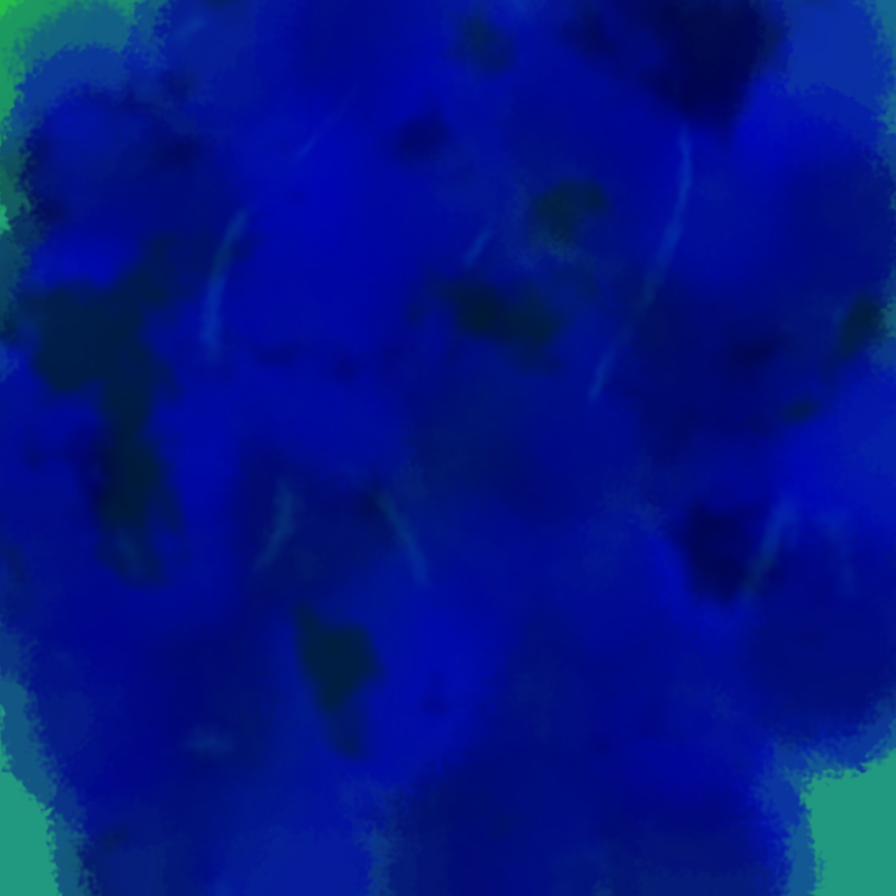
A Shadertoy shader for this background:

```glsl
// Overlapping dabs of deep blue ink with ragged fringes on a teal-green ground.
// Jittered dabs multiply their transmittance to cover the ground; blended dab
// tints, faint veins and dark smudges from gradient noise shade the ink.

#define DABS 7
#define DAB_RADIUS 0.112
#define JITTER 0.75
#define FRINGE 0.011
#define HALO_OPACITY 0.45
#define CORE_OPACITY 0.75
#define VEIN_STRENGTH 0.8
#define SMUDGE_STRENGTH 0.75
#define TEAL vec3(0.13, 0.60, 0.50)
#define GREEN vec3(0.14, 0.74, 0.30)
#define NAVY vec3(0.0, 0.01, 0.22)
#define MOSS vec3(0.0, 0.13, 0.15)

vec2 hash2(vec2 p) {
    vec3 q = fract(p.xyx * vec3(0.1031, 0.1030, 0.0973));
    q += dot(q, q.yzx + 33.33);
    return fract((q.xx + q.yz) * q.zy);
}

float cornerSlope(vec2 cell, vec2 corner, vec2 f) {
    float angle = 6.2832 * hash2(cell + corner).x;
    return dot(vec2(cos(angle), sin(angle)), f - corner);
}

float gradientNoise(vec2 p) {
    vec2 cell = floor(p), f = p - cell;
    vec2 u = f * f * f * (f * (f * 6.0 - 15.0) + 10.0);
    float low = mix(cornerSlope(cell, vec2(0, 0), f), cornerSlope(cell, vec2(1, 0), f), u.x);
    float high = mix(cornerSlope(cell, vec2(0, 1), f), cornerSlope(cell, vec2(1, 1), f), u.x);
    return 1.4 * mix(low, high, u.y);
}

float fbm(vec2 p) {
    float sum = 0.0, amplitude = 0.6;
    for (int i = 0; i < 4; i++) {
        sum += amplitude * gradientNoise(p);
        p = mat2(1.6, 1.2, -1.2, 1.6) * p + 17.3;
        amplitude *= 0.5;
    }
    return sum;
}

vec2 fringeWarp(vec2 p) {
    vec2 coarse = vec2(gradientNoise(p * 60.0), gradientNoise(p * 60.0 + 91.0));
    vec2 fine = vec2(gradientNoise(p * 140.0 + 37.0), gradientNoise(p * 140.0 + 153.0));
    vec2 broad = vec2(gradientNoise(p * 12.0 + 5.0), gradientNoise(p * 12.0 + 71.0));
    return FRINGE * (0.6 * coarse + 0.8 * fine + broad);
}

// Returns the ground left uncovered (x) and the blended blue of the ink (y).
vec2 layDabs(vec2 p) {
    vec2 ragged = p + fringeWarp(p);
    float uncovered = 1.0, blueSum = 0.0, weightSum = 1e-5;
    for (int j = 0; j < DABS; j++) {
        for (int i = 0; i < DABS; i++) {
            vec2 id = vec2(i, j);
            vec2 rnd = hash2(id + 23.0), shape = hash2(id + 61.0);
            vec2 center = (id + 0.5 + JITTER * (rnd - 0.5)) / float(DABS);
            center = mix(vec2(0.5), center, 0.97);
            float present = 1.0 - smoothstep(0.53, 0.59, length(center - 0.5));

            // Upright, slightly tilted ellipse
            float tilt = 1.2 * (shape.x - 0.5);
            mat2 turn = mat2(cos(tilt), -sin(tilt), sin(tilt), cos(tilt));
            vec2 size = DAB_RADIUS * mix(0.85, 1.2, shape.y) * vec2(0.92, 1.15);
            float r = length(turn * (ragged - center) / size);

            float halo = 1.0 - smoothstep(1.17, 1.29, r);
            float core = 1.0 - smoothstep(0.78, 1.02, r);
            uncovered *= (1.0 - HALO_OPACITY * present * halo)
                       * (1.0 - CORE_OPACITY * present * core);

            float weight = exp(-4.5 * r * r);
            blueSum += weight * mix(0.40, 0.70, hash2(id + 117.0).x);
            weightSum += weight;
        }
    }
    return vec2(uncovered, blueSum / weightSum);
}

float segmentDistance(vec2 p, vec2 a, vec2 b) {
    vec2 ab = b - a;
    return length(p - a - ab * clamp(dot(p - a, ab) / dot(ab, ab), 0.0, 1.0));
}

void mainImage(out vec4 fragColor, in vec2 fragCoord) {
    vec2 p = fragCoord / iResolution.xy;
    vec2 dabs = layDabs(p);
    float cloud = fbm(p * 4.0 + 8.0);
    float grain = gradientNoise(p * vec2(75.0, 60.0));

    // Ground, greener toward the upper left
    float greenness = smoothstep(0.0, 0.35, p.y - p.x - 0.65 + 0.25 * cloud);
    vec3 ground = mix(TEAL, GREEN, greenness);

    // Ink with soft clouds
    vec3 ink = vec3(0.0, 0.035 - 0.04 * cloud, dabs.y + 0.10 * cloud);

    // Dark smudges, denser in the upper half
    float navySmudge = smoothstep(0.12, 0.6, fbm(p * 4.5 + 41.0) + 0.25 * (p.y - 0.5));
    float mossSmudge = smoothstep(0.22, 0.55, fbm(p * 4.0 + 77.0) + 0.25 * (p.y - p.x));
    ink = mix(ink, NAVY, SMUDGE_STRENGTH * navySmudge);

    // Pale veins and one diagonal wash
    float ridge = abs(gradientNoise(p * vec2(4.2, 3.0) + 13.0) + 0.03 * grain);
    float vein = (1.0 - smoothstep(0.0, 0.10, ridge)) * smoothstep(0.0, 0.4, fbm(p * 6.0 + 29.0));
    float band = segmentDistance(p + 0.03 * cloud, vec2(0.26, 0.08), vec2(0.62, 0.66));
    float wash = exp(-band * band / 0.0035) * (0.55 + 0.5 * cloud + 0.1 * grain);
    ink += VEIN_STRENGTH * vein * vec3(0.015, 0.13, 0.05);
    ink = mix(ink, vec3(0.0, 0.15, 0.43), 0.6 * clamp(wash, 0.0, 1.0));

    vec3 color = mix(ink, ground, dabs.x);
    color = mix(color, MOSS, SMUDGE_STRENGTH * mossSmudge * (1.0 - 0.6 * dabs.x));
    fragColor = vec4(clamp(color, 0.0, 1.0), 1.0);
}
```
